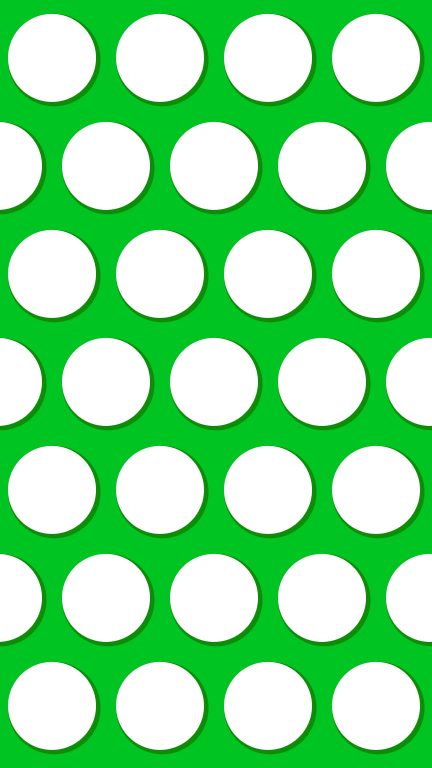
A WebGL 2 fragment shader for this pattern:

```glsl
#version 300 es
precision highp float;
// White discs in staggered rows on bright green, each with a dark green
// crescent shadow at its lower right. Every other row shifts by half a cell;
// each square cell holds one disc over a slightly larger, offset disc.

#define COLUMNS 4.0                         // cells across the canvas
#define FIRST_CENTER vec2(0.4815, 0.575)    // lowest left disc, in cells
#define ROW_SHIFT 0.5                       // sideways shift of odd rows
#define DISC_RADIUS 0.4075
#define SHADOW_RADIUS 0.4285
#define SHADOW_OFFSET vec2(0.0208, -0.0195)
#define GROUND_COLOR vec3(0.0, 0.77, 0.13)
#define SHADOW_COLOR vec3(0.05, 0.55, 0.03)
#define DISC_COLOR vec3(1.0)

uniform vec2 u_resolution;
out vec4 fragColor;

// Antialiased coverage of a disc centred on the origin.
float discCoverage(vec2 p, float radius, float pixel) {
    return clamp(0.5 - (length(p) - radius) / pixel, 0.0, 1.0);
}

void main() {
    // Cell units, with the lowest left disc at the origin.
    float pixel = COLUMNS / u_resolution.x;
    vec2 grid = gl_FragCoord.xy * pixel - FIRST_CENTER;

    // Stagger the odd rows, then centre each cell on its disc.
    float row = floor(grid.y + 0.5);
    grid.x -= ROW_SHIFT * mod(row, 2.0);
    vec2 cell = fract(grid + 0.5) - 0.5;

    // Layer the shadow, then the disc, over the ground.
    float shadow = discCoverage(cell - SHADOW_OFFSET, SHADOW_RADIUS, pixel);
    float disc = discCoverage(cell, DISC_RADIUS, pixel);
    vec3 color = mix(GROUND_COLOR, SHADOW_COLOR, shadow);
    color = mix(color, DISC_COLOR, disc);

    fragColor = vec4(color, 1.0);
}
```
